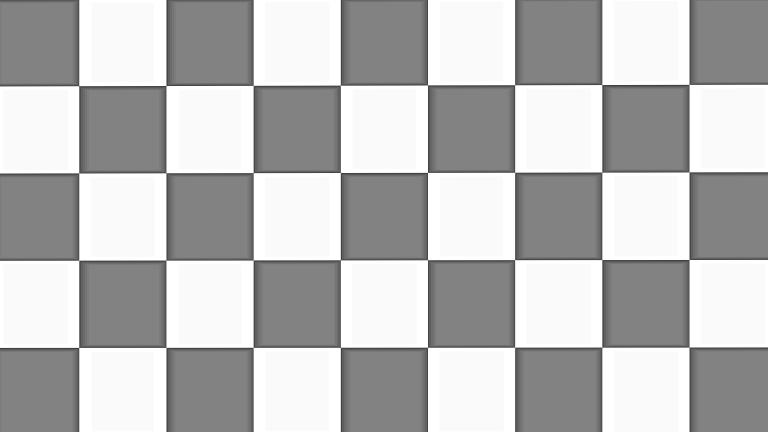
A Shadertoy shader for this pattern:

```glsl
#define CELL 0.2018
#define ORIGIN vec2(0.1835, 0.1946)
#define TILT 0.0028
#define GREY 0.51
#define SIDE_EDGE 0.27
#define CAP_EDGE 0.12
#define SIDE_WIDTH vec2(0.11, 0.085)
#define CAP_WIDTH vec2(0.038, 0.05)
#define BANDS 5.0
#define PAPER 0.98
#define HALO vec2(0.135, 0.043)
#define WEAR 0.12

float hash(vec2 p) {
    vec3 q = fract(p.xyx * 0.1031);
    q += dot(q, q.yzx + 33.33);
    return fract((q.x + q.y) * q.z);
}

// Stepped ramp with a softened rise at the end of each band
float banded(float t, float soft) {
    float s = clamp(t, 0.0, 1.0) * BANDS;
    return (floor(s) + smoothstep(1.0 - min(soft, 1.0), 1.0, fract(s))) / BANDS;
}

void mainImage(out vec4 fragColor, in vec2 fragCoord) {
    vec2 p = fragCoord / iResolution.y;
    p.y -= TILT * p.x * p.y;
    vec2 grid = (p - ORIGIN) / CELL;
    vec2 id = floor(grid);
    vec2 local = fract(grid);
    float pixel = 1.0 / (iResolution.y * CELL);

    // Signed distance to the checker edges, positive in grey cells
    vec2 edge = min(local, 1.0 - local);
    float parity = 1.0 - 2.0 * mod(id.x + id.y, 2.0);
    float coverage = clamp(0.5 + parity * min(edge.x, edge.y) / pixel, 0.0, 1.0);

    // Banded side shadows and thin dark shadows at bottom and top
    float vary = 1.0 + WEAR * (hash(id + 40.0) - 0.5);
    float sideWidth = vary * (local.x < 0.5 ? SIDE_WIDTH.x : SIDE_WIDTH.y);
    float capWidth = vary * (local.y < 0.5 ? CAP_WIDTH.x : CAP_WIDTH.y);
    float sideRamp = banded(edge.x / sideWidth, BANDS * pixel / sideWidth);
    float capRamp = clamp(edge.y / capWidth, 0.0, 1.0);
    float grey = min(mix(SIDE_EDGE, GREY, sqrt(sideRamp)),
                     mix(CAP_EDGE, GREY, sqrt(capRamp)));

    // Off-white panel inside a bright border
    vec2 inset = edge - HALO * vary;
    float panel = clamp(0.5 + min(inset.x, inset.y) / pixel, 0.0, 1.0);
    float white = mix(1.0, PAPER, panel);

    fragColor = vec4(vec3(mix(white, grey, coverage)), 1.0);
}
```
